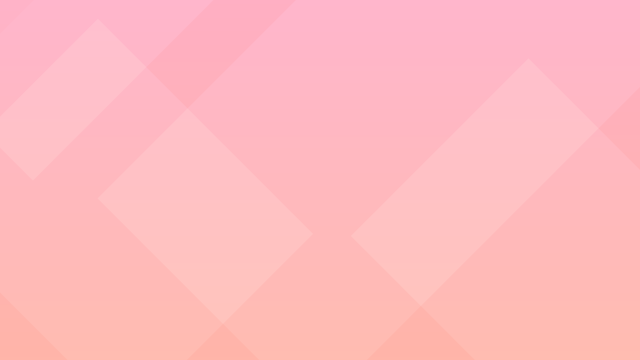
Write a WebGL 2 fragment shader that draws this background.

```glsl
#version 300 es
precision highp float;

uniform vec2 u_resolution;
out vec4 fragColor;

#define TOP_COLOR vec3(1.0, 0.712, 0.800)
#define MIDDLE_COLOR vec3(1.0, 0.722, 0.745)
#define BOTTOM_COLOR vec3(1.0, 0.736, 0.692)
#define LIGHT_COLOR vec3(1.0, 0.90, 0.88)
#define LIGHT_AMOUNT 0.20
#define SHADE_COLOR vec3(1.0, 0.962, 0.955)
#define CORNER_STRENGTH 0.4
#define FAR 9.0

// Antialiased coverage of the interval lo..hi on a diagonal axis
float band(float t, float lo, float hi) {
    float edgeWidth = 1.41421 / u_resolution.y;
    float inside = min(t - lo, hi - t);
    return clamp(inside / edgeWidth + 0.5, 0.0, 1.0);
}

// Tilted rectangle: x and y ranges along the two diagonals
float tiltedBox(vec2 diagonal, vec2 rangeX, vec2 rangeY) {
    return band(diagonal.x, rangeX.x, rangeX.y)
         * band(diagonal.y, rangeY.x, rangeY.y);
}

vec3 verticalGradient(float height) {
    vec3 lower = mix(BOTTOM_COLOR, MIDDLE_COLOR, clamp(height * 2.0, 0.0, 1.0));
    return mix(lower, TOP_COLOR, clamp(height * 2.0 - 1.0, 0.0, 1.0));
}

void main() {
    vec2 p = gl_FragCoord.xy / u_resolution.y;

    // Diagonal axes measured from the upper left corner
    float depth = 1.0 - p.y;
    vec2 diagonal = vec2(p.x + depth, p.x - depth);

    // Pale translucent panels
    float light = tiltedBox(diagonal, vec2(0.324, 0.593), vec2(-0.410, 0.220));
    light += tiltedBox(diagonal, vec2(0.822, 1.519), vec2(-0.280, 0.220));
    light += tiltedBox(diagonal, vec2(1.630, 2.019), vec2(0.319, 1.306));

    // Deeper areas touching the panel corners and the canvas border
    float shade = tiltedBox(diagonal, vec2(0.593, 0.822), vec2(0.220, FAR));
    shade += tiltedBox(diagonal, vec2(1.519, FAR), vec2(-FAR, -0.280));
    shade += tiltedBox(diagonal, vec2(2.019, FAR), vec2(1.306, FAR));
    shade += tiltedBox(diagonal, vec2(2.019, FAR), vec2(-FAR, 0.319));
    shade += band(diagonal.y, -FAR, -0.8125);
    shade += CORNER_STRENGTH * band(diagonal.x, -FAR, 0.094);

    vec3 color = verticalGradient(p.y);
    color *= mix(vec3(1.0), SHADE_COLOR, min(shade, 1.0));
    color = mix(color, LIGHT_COLOR, LIGHT_AMOUNT * min(light, 1.0));
    fragColor = vec4(color, 1.0);
}
```
